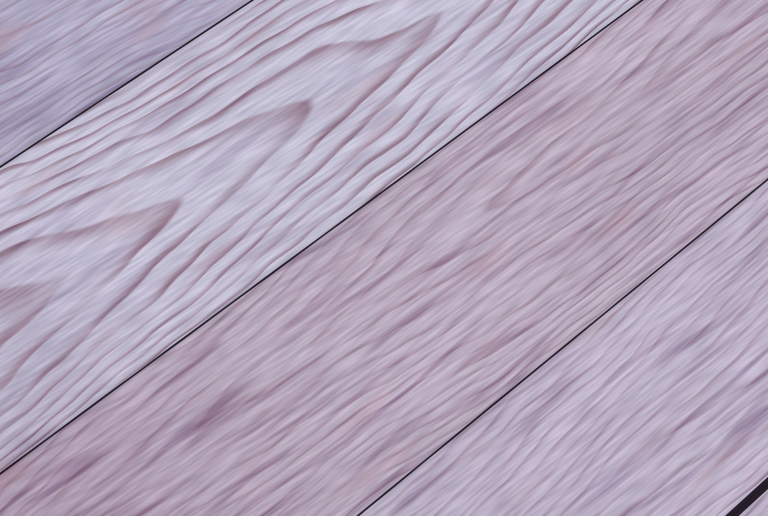
Reproduce this texture procedurally as a Shadertoy shader.

```glsl
// Pale lilac wooden floorboards, laid diagonally, with arched grain and dark seams.

vec2 gradientAt(vec2 cell) {
    vec3 h = fract(cell.xyx * vec3(0.1031, 0.1030, 0.0973));
    h += dot(h, h.yzx + 33.33);
    float angle = 6.2832 * fract((h.x + h.y) * h.z);
    return vec2(cos(angle), sin(angle));
}

// Gradient noise, roughly -0.7 to 0.7
float noise(vec2 p) {
    vec2 i = floor(p), f = p - i;
    vec2 u = f * f * f * (f * (f * 6.0 - 15.0) + 10.0);
    float a = dot(gradientAt(i), f);
    float b = dot(gradientAt(i + vec2(1, 0)), f - vec2(1, 0));
    float c = dot(gradientAt(i + vec2(0, 1)), f - vec2(0, 1));
    float d = dot(gradientAt(i + vec2(1, 1)), f - vec2(1, 1));
    return mix(mix(a, b, u.x), mix(c, d, u.x), u.y);
}

// Position in boards: x runs along the grain, y counts boards downward
vec2 boardSpace(vec2 p) {
    float height = (p.y - 0.748 * p.x) / (1.0 - 0.128 * p.x);
    float across = (0.0817 - height) / 0.62;
    return vec2(dot(p, vec2(0.8, 0.6)), across - 0.045 * across * across);
}

// Growth rings cut lengthwise: nested arches that crowd toward the board edges
float ringLines(vec2 q, float board) {
    bool arched = board == -1.0;
    float center = arched ? 0.5 : 0.33 + 0.24 * max(board, 0.0);
    vec2 seed = vec2(board * 17.3, board * 5.7);
    float w = q.y - board - center;
    w += 0.07 * noise(vec2(q.x * 2.6, q.y * 3.0) + seed);
    w += 0.016 * noise(vec2(q.x * 11.0, q.y * 9.0) + seed);
    float spread = sqrt(w * w + 0.0006);
    float phase = arched ? q.x * 3.3 + 4.0 * spread + 18.0 * w * w
                         : -q.x * 2.8 + 13.0 * spread + 12.0 * w * w;
    phase += 0.35 * noise(q * vec2(4.0, 7.0) + seed);
    float f = fract(phase - 0.38);
    float line = smoothstep(0.35, 0.88, f) * (1.0 - smoothstep(0.88, 1.0, f));
    return line * line;
}

void mainImage(out vec4 fragColor, in vec2 fragCoord) {
    vec2 p = fragCoord / iResolution.y;
    float pixel = 1.0 / iResolution.y;
    vec2 q = boardSpace(p);
    float board = floor(q.y);
    vec2 seed = vec2(board * 9.1, board * 3.7);

    // Base tint of each board
    vec3 color = vec3(0.75, 0.71, 0.795);
    if (board < -1.0) color = vec3(0.69, 0.67, 0.77);
    else if (board < 0.0) color = vec3(0.775, 0.76, 0.84);
    else if (board < 1.0) color = vec3(0.735, 0.68, 0.755);

    // Broad stains and a darker lower left corner
    color += 0.05 * noise(q * vec2(1.8, 4.0) + seed);
    color -= vec3(0.07, 0.085, 0.075) * (1.0 - smoothstep(0.0, 0.75, length(p)));

    // Arched rings, broken up along their length
    float strength = board == -1.0 ? 0.85 : (board == 0.0 ? 0.5 : 0.42);
    float fade = clamp(0.7 + 1.1 * noise(q * vec2(4.5, 11.0) + seed), 0.15, 1.0);
    float rings = ringLines(q, board) * strength * fade;
    color = mix(color, vec3(0.54, 0.42, 0.49), rings);

    // Straight streaks, strongest on the plainer boards
    float plain = board == -1.0 ? 0.55 : 1.0;
    float streak = noise(vec2(q.x * 3.5, q.y * 27.0 + 1.5 * noise(q * 4.0)) + seed);
    color -= vec3(0.10, 0.125, 0.105) * plain * smoothstep(0.02, 0.5, streak);

    // Fine pores and brush marks at a slight angle to the grain
    float slant = q.y - 0.06 * q.x;
    float pores = noise(vec2(q.x * 13.0, slant * 68.0) + seed);
    float brush = noise(vec2(q.x * 22.0, (q.y - 0.16 * q.x) * 105.0) + seed);
    color += 0.085 * pores + 0.05 * brush;

    // Occasional rusty patches
    float rust = smoothstep(0.28, 0.6, noise(q * vec2(4.0, 9.0) + 4.3));
    color = mix(color, vec3(0.70, 0.55, 0.58), 0.35 * rust);

    // Seams: hairlines, with one open gap at the last board
    float seam = round(q.y);
    float distanceToSeam = abs(q.y - seam) * 0.5;
    float halfWidth = seam > 1.5 ? 0.009 : 0.0013 + 0.0004 * noise(vec2(q.x * 9.0, seam));
    float gap = 1.0 - smoothstep(halfWidth - 0.5 * pixel, halfWidth + pixel, distanceToSeam);
    color *= 1.0 - 0.12 * exp(-distanceToSeam * 160.0);
    color = mix(color, vec3(0.10, 0.07, 0.11), 0.92 * gap);

    fragColor = vec4(clamp(color, 0.0, 1.0), 1.0);
}
```
